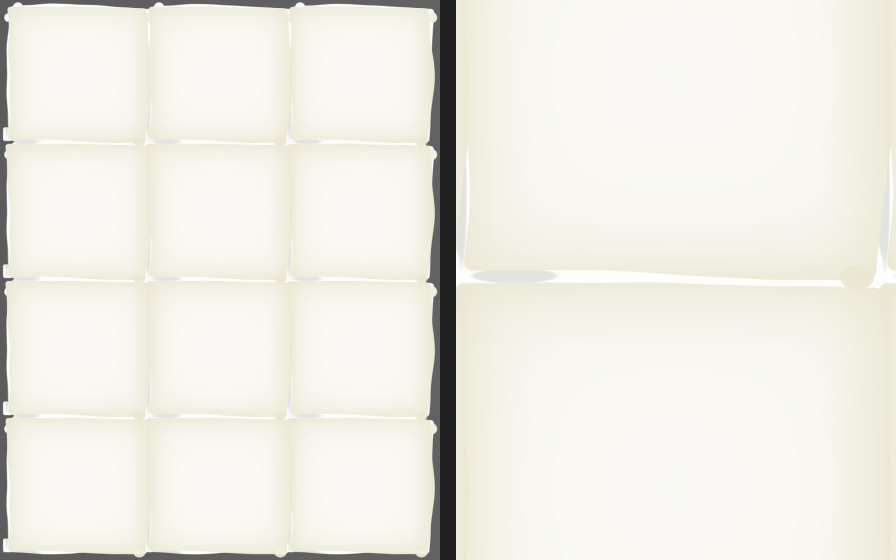
Left, the full canvas; right, a detail of the centre.
Write a WebGL 2 fragment shader that draws this pattern.

```glsl
#version 300 es
precision highp float;

#define GRID vec2(3.0, 4.0)
#define ORIGIN vec2(0.0185, 0.0090)
#define PITCH vec2(0.3206, 0.2448)
#define WOBBLE 0.014
#define VARIATION 0.25
#define FADE 0.080
#define BACKDROP vec3(0.38, 0.38, 0.38)
#define PAPER vec3(0.992, 0.992, 0.985)
#define CENTRE vec3(0.978, 0.975, 0.957)
#define RIM vec3(0.915, 0.905, 0.822)
#define KNOB vec3(0.945, 0.938, 0.880)
#define SHADE vec3(0.865, 0.865, 0.850)

uniform vec2 u_resolution;
out vec4 fragColor;

vec2 hash2(vec2 p) {
    p = vec2(dot(p, vec2(127.1, 311.7)), dot(p, vec2(269.5, 183.3)));
    return fract(sin(p) * 43758.5) * 2.0 - 1.0;
}

// Gradient noise, about -0.7 to 0.7
float noise(vec2 p) {
    vec2 i = floor(p), f = fract(p);
    vec2 w = f * f * f * (f * (f * 6.0 - 15.0) + 10.0);
    vec2 e = vec2(0.0, 1.0);
    float lo = mix(dot(hash2(i), f), dot(hash2(i + e.yx), f - e.yx), w.x);
    float hi = mix(dot(hash2(i + e.xy), f - e.xy), dot(hash2(i + e.yy), f - e.yy), w.x);
    return mix(lo, hi, w.y);
}

// Torn edge offset along one side of a tile
float tear(float along, float side, vec2 id) {
    return WOBBLE * noise(vec2(along * 5.0, side * 3.7 + 0.4 + VARIATION * hash2(id).x));
}

// Rounded box between lower-left and upper-right bounds
float boundsBox(vec2 q, vec2 lo, vec2 hi, float radius) {
    vec2 m = max(lo - q, q - hi) + radius;
    return length(max(m, 0.0)) + min(max(m.x, m.y), 0.0) - radius;
}

float ellipse(vec2 q, vec2 c, vec2 r) {
    return (length((q - c) / r) - 1.0) * min(r.x, r.y);
}

// White backing sheet with its knobs and corner tab
float sheet(vec2 q, vec2 id) {
    vec2 s = clamp(q, 0.0, 1.0);
    vec2 lo = vec2(0.012 - 0.024 * sin(3.14 * s.y), 0.016 + 0.008 * cos(9.0 * s.x));
    vec2 hi = vec2(1.0 + 0.026 * (s.y - 0.4), 1.0 + 0.02 * sin(4.2 * s.x));
    lo += vec2(tear(s.y, 1.0, id), tear(s.x, 2.0, id));
    hi += vec2(tear(s.y, 3.0, id), tear(s.x, 4.0, id));
    float d = boundsBox(q, lo, hi, 0.025);
    d = min(d, ellipse(q, vec2(0.07, 0.995), vec2(0.036)));
    d = min(d, ellipse(q, vec2(-0.003, 0.92), vec2(0.024, 0.03)));
    return min(d, boundsBox(q, vec2(-0.036, 0.02), vec2(0.03, 0.12), 0.015));
}

// Cream tile: tapering slits below and beside it show the sheet
float tile(vec2 q, vec2 id) {
    vec2 s = clamp(q, 0.0, 1.0);
    float lean = 0.016 * sin(5.0 * s.y - 0.8);
    float slit = 0.018 * (1.0 - smoothstep(0.15, 0.45, s.y)) - 0.006;
    slit += 0.014 * step(GRID.y - 1.5, id.y) * smoothstep(0.6, 0.8, s.y);
    float wave = tear(s.y, 5.0, vec2(0.0, id.y));
    vec2 lo = vec2(lean + slit + wave, 0.005 + 0.024 * (1.0 - smoothstep(0.3, 0.75, s.x)));
    vec2 hi = vec2(1.0 + lean - slit + wave, 0.999 - 0.011 * smoothstep(0.4, 1.0, s.x));
    lo.y += 0.5 * tear(s.x, 6.0, id);
    hi.y += 0.5 * tear(s.x, 7.0, id);
    return boundsBox(q, lo, hi, 0.022);
}

// Soft glow that deepens to cream at the rim, heavier at right and bottom
vec3 tileColour(vec2 q) {
    vec2 s = clamp(q, 0.0, 1.0);
    s = mix(s, (floor(s * 14.0) + 0.5) / 14.0, 0.12);
    vec2 low = exp(-s / FADE), high = exp((s - 1.0) / FADE);
    float clear = (1.0 - 0.85 * low.x) * (1.0 - 0.80 * high.x);
    clear *= (1.0 - 0.95 * low.y) * (1.0 - 0.85 * high.y);
    clear *= 1.0 - 0.18 * smoothstep(0.87, 0.92, s.x);
    return mix(CENTRE, RIM, 1.0 - clear);
}

void main() {
    vec2 uv = gl_FragCoord.xy / u_resolution;
    vec2 grid = (uv - ORIGIN) / PITCH;
    vec2 cell = floor(grid);
    float soft = 0.8 / (u_resolution.y * PITCH.y);

    // Backing sheets and the grey shadows lying on them
    float paper = boundsBox(grid, vec2(0.04), GRID - 0.04, 0.02), shadow = 1.0;
    for (int k = 0; k < 9; k++) {
        vec2 id = cell + vec2(k % 3, k / 3) - 1.0;
        if (any(lessThan(id, vec2(0.0))) || any(greaterThanEqual(id, GRID))) continue;
        vec2 q = grid - id;
        paper = min(paper, sheet(q, id));
        shadow = min(shadow, ellipse(q, vec2(0.12, 0.016), vec2(0.10, 0.018)));
        shadow = min(shadow, ellipse(q, vec2(-0.008, 0.16), vec2(0.014, 0.10)));
        shadow = min(shadow, ellipse(q, vec2(0.995, 0.22), vec2(0.012, 0.18)));
    }
    vec3 colour = BACKDROP * (0.95 + 0.06 * uv.x);
    vec3 backing = mix(PAPER, SHADE, 0.8 * (1.0 - smoothstep(-soft, soft, shadow)));
    colour = mix(colour, backing, 1.0 - smoothstep(-soft, soft, paper));

    // Cream tiles with their corner knobs, lower rows first
    for (int k = 0; k < 9; k++) {
        vec2 id = cell + vec2(k % 3, k / 3) - 1.0;
        if (any(lessThan(id, vec2(0.0))) || any(greaterThanEqual(id, GRID))) continue;
        vec2 q = grid - id;
        float knob = ellipse(q, vec2(1.008, 0.92), vec2(0.033, 0.038));
        colour = mix(colour, KNOB, 1.0 - smoothstep(-soft, soft, knob));
        colour = mix(colour, tileColour(q), 1.0 - smoothstep(-soft, soft, tile(q, id)));
        float foot = ellipse(q, vec2(0.93, 0.012), vec2(0.040, 0.030));
        vec3 footColour = mix(KNOB, RIM, step(0.5, id.y));
        colour = mix(colour, footColour, 0.9 * (1.0 - smoothstep(-soft, soft, foot)));
    }
    fragColor = vec4(colour, 1.0);
}
```
